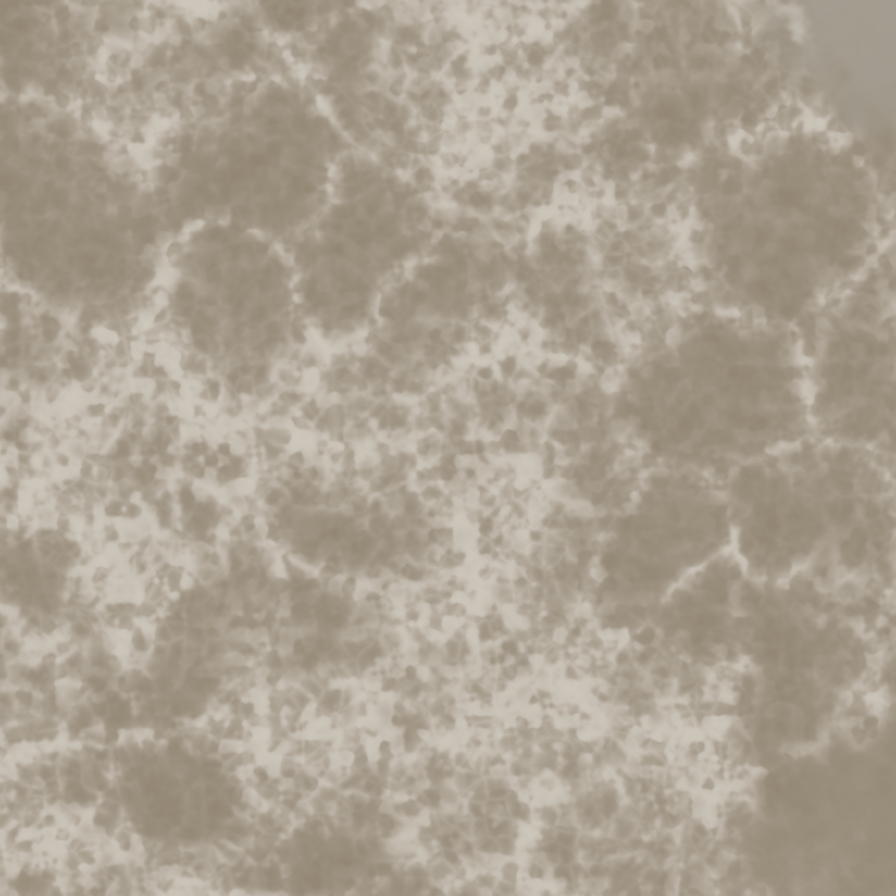
Reproduce this texture procedurally as a WebGL 2 fragment shader.

```glsl
#version 300 es
precision highp float;
// Weathered beige marble: lacy pale vein networks and mineral grain over soft brown clouds.

uniform vec2 u_resolution;
out vec4 fragColor;

const vec3 BROWN = vec3(0.560, 0.510, 0.435);
const vec3 CREAM = vec3(0.805, 0.780, 0.738);
const vec3 COOL_GREY = vec3(0.650, 0.628, 0.585);

const float WARP_SCALE = 7.0;
const float BROAD_WARP = 0.085;
const float LACE_WARP = 0.045;
const float CLOUD_SCALE = 5.5;
const float GRAIN_SCALE = 72.0;

// Vein cells per canvas side, and how brightly each network shows.
const vec4 VEIN_SCALE = vec4(6.0, 13.0, 25.0, 47.0);
const vec4 VEIN_GAIN = vec4(0.40, 0.36, 0.36, 0.25);
const float GRAIN_GAIN = 0.33;
const float HAZE_GAIN = 0.09;
const float BASE_TONE = 0.06;

// Calm areas: centre and radius.
const vec3 GREY_PATCH = vec3(1.02, 1.02, 0.17);
const vec3 BROWN_PATCH = vec3(1.02, 0.09, 0.18);

vec2 hash2(vec2 cell) {
    uvec2 v = uvec2(ivec2(cell)) * 1664525u + 1013904223u;
    v.x += v.y * 1664525u;
    v.y += v.x * 1664525u;
    v ^= v >> 16u;
    v.x += v.y * 1664525u;
    v.y += v.x * 1664525u;
    v ^= v >> 16u;
    return vec2(v >> 8u) / 16777216.0;
}

float valueNoise(vec2 p) {
    vec2 cell = floor(p);
    vec2 f = fract(p);
    f = f * f * f * (f * (f * 6.0 - 15.0) + 10.0);
    float low = mix(hash2(cell).x, hash2(cell + vec2(1, 0)).x, f.x);
    float high = mix(hash2(cell + vec2(0, 1)).x, hash2(cell + vec2(1, 1)).x, f.x);
    return mix(low, high, f.y);
}

float fbm(vec2 p, int octaves) {
    const mat2 TURN = mat2(1.6, 1.2, -1.2, 1.6);
    float sum = 0.0, weight = 0.5, total = 0.0;
    for (int i = 0; i < octaves; i++) {
        sum += weight * valueNoise(p);
        total += weight;
        weight *= 0.5;
        p = TURN * p + 17.3;
    }
    return sum / total;
}

// Distance to the nearest border between jittered cells.
float cellBorder(vec2 p) {
    vec2 home = floor(p), f = fract(p);
    vec2 nearest = vec2(0.0);
    float best = 8.0;
    for (int y = -1; y <= 1; y++)
    for (int x = -1; x <= 1; x++) {
        vec2 o = vec2(x, y);
        vec2 r = o + 0.05 + 0.9 * hash2(home + o) - f;
        if (dot(r, r) < best) {
            best = dot(r, r);
            nearest = r;
        }
    }
    float border = 8.0;
    for (int y = -2; y <= 2; y++)
    for (int x = -2; x <= 2; x++) {
        vec2 o = vec2(x, y);
        vec2 r = o + 0.05 + 0.9 * hash2(home + o) - f;
        vec2 gap = r - nearest;
        if (dot(gap, gap) > 0.0001)
            border = min(border, dot(0.5 * (r + nearest), normalize(gap)));
    }
    return border;
}

float vein(vec2 p, float width) {
    float d = cellBorder(p) / width;
    return exp(-d * d / (0.6 + d));
}

float patchMask(vec2 p, vec3 area, float wobble) {
    float d = length(p - area.xy) / area.z + wobble;
    return 1.0 - smoothstep(0.6, 1.2, d);
}

void main() {
    vec2 p = gl_FragCoord.xy / u_resolution;

    // Crinkle the plane: strongly for broad veins, gently for the lace.
    vec2 bend = vec2(fbm(p * WARP_SCALE + 3.7, 5), fbm(p * WARP_SCALE + 41.2, 5)) - 0.5;
    vec2 q = p + BROAD_WARP * bend;
    vec2 s = p + LACE_WARP * bend.yx;

    // Pale zones, calm areas and broken vein strength.
    float wobble = 1.6 * (fbm(p * 9.0 + 61.0, 4) - 0.5);
    float grey = patchMask(p, GREY_PATCH, wobble);
    float brown = patchMask(p, BROWN_PATCH, wobble);
    float lively = 1.0 - 0.85 * max(grey, brown);
    float density = smoothstep(0.27, 0.76, fbm(q * CLOUD_SCALE + 9.1, 5));
    float breaks = smoothstep(0.30, 0.66, fbm(p * 13.0 + 27.0, 3));
    float lacePatches = smoothstep(0.30, 0.66, fbm(p * 17.0 + 53.0, 3));

    // Four vein networks, then mottled mineral grain.
    float broad = vein(q * VEIN_SCALE.x, 0.05 + 0.08 * density);
    float middle = vein(s * VEIN_SCALE.y + 13.0, 0.09);
    float fine = vein(s * VEIN_SCALE.z + 29.0, 0.12);
    float lace = vein(s * VEIN_SCALE.w + 71.0, 0.15);
    float grain = smoothstep(0.30, 0.74, fbm(p * GRAIN_SCALE + 5.0, 2));
    float bloom = clamp(0.22 + 0.7 * density + 0.35 * broad, 0.0, 1.0);

    float tone = HAZE_GAIN * density;
    tone += VEIN_GAIN.x * broad * (0.25 + 0.75 * breaks) * (0.5 + 0.8 * grain);
    tone += VEIN_GAIN.y * middle * bloom * (0.3 + 0.7 * lacePatches);
    tone += VEIN_GAIN.z * fine * bloom * (1.0 - 0.6 * lacePatches) * (0.6 + 0.6 * grain);
    tone += VEIN_GAIN.w * lace * bloom * (0.4 + 0.6 * breaks);
    tone += GRAIN_GAIN * grain * bloom * (0.5 + 0.5 * lacePatches);
    tone = BASE_TONE + tone * lively + 0.1 * (fbm(p * 24.0 + 80.0, 4) - 0.5) + 0.06 * brown;

    // Soft shoulder keeps the brightest knots from clipping.
    tone = tone < 0.7 ? tone : 0.7 + 0.3 * (1.0 - exp((0.7 - tone) / 0.3));
    vec3 colour = mix(BROWN, CREAM, max(tone, 0.0));
    fragColor = vec4(mix(colour, COOL_GREY, 0.8 * grey), 1.0);
}
```
